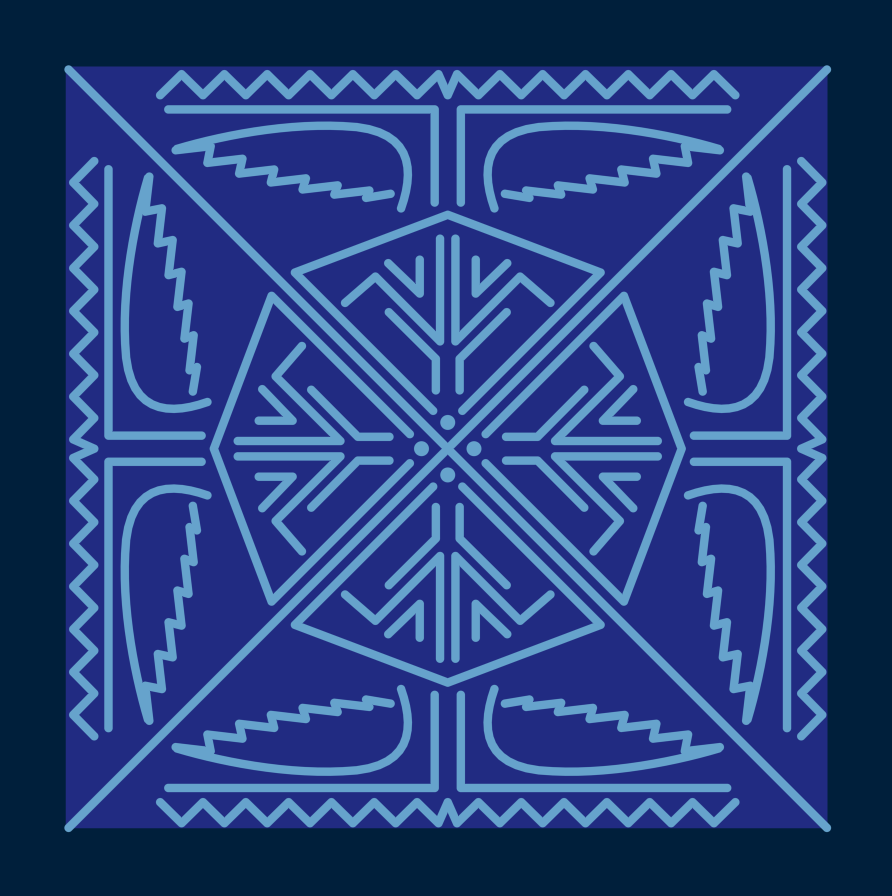
A WebGL 1 fragment shader for this pattern:

```glsl
precision highp float;
// A square folk-art tile: pale rounded strokes on indigo inside a navy border.
// The plane is folded into one eighth, where line segments, Bezier curves and
// looped zigzags give a single stroke distance. The canvas is 768 units high.
uniform vec2 u_resolution;

float segment(vec2 p, vec2 a, vec2 b) {
  vec2 ab = b - a;
  return length(p - a - ab * clamp(dot(p - a, ab) / dot(ab, ab), 0.0, 1.0));
}

// Two strokes joined at b
float bend(vec2 p, vec2 a, vec2 b, vec2 c) {
  return min(segment(p, a, b), segment(p, b, c));
}

vec2 bezier(vec2 a, vec2 b, vec2 c, vec2 d, float t) {
  float s = 1.0 - t;
  return s * s * s * a + 3.0 * s * s * t * b + 3.0 * s * t * t * c + t * t * t * d;
}

float curve(vec2 p, vec2 a, vec2 b, vec2 c, vec2 d) {
  float dist = 1e4;
  vec2 last = a;
  for (int i = 1; i <= 14; i++) {
    vec2 next = bezier(a, b, c, d, float(i) / 14.0);
    dist = min(dist, segment(p, last, next));
    last = next;
  }
  return dist;
}

// Kite-shaped panel holding a branching stem
float panel(vec2 p) {
  float d = bend(p, vec2(0.0, 200.5), vec2(131.0, 151.0), vec2(12.5, 32.5));
  d = min(d, segment(p, vec2(6.6, 180.0), vec2(6.6, 92.0)));
  d = min(d, bend(p, vec2(6.6, 92.0), vec2(62.0, 147.5), vec2(88.0, 125.0)));
  d = min(d, bend(p, vec2(24.0, 162.0), vec2(24.0, 133.0), vec2(51.0, 159.0)));
  return min(d, bend(p, vec2(50.5, 117.0), vec2(10.2, 77.0), vec2(10.2, 50.0)));
}

// Base points along the serrated edge of the leaf
vec2 notch(float k) {
  return vec2(206.0 - 27.2 * k, 245.0 - 10.0 * k + 0.8 * k * k);
}

float leaf(vec2 p) {
  vec2 crown = vec2(90.0, 276.5);
  float d = curve(p, vec2(40.0, 206.0), vec2(28.0, 240.0), vec2(30.0, 275.0), crown);
  d = min(d, curve(p, crown, vec2(140.0, 279.0), vec2(195.0, 268.0), vec2(232.0, 257.0)));
  for (int i = -1; i <= 5; i++) {
    float k = float(i);
    vec2 tooth = notch(k) + vec2(-30.0, 3.5);
    tooth.x = max(tooth.x, 49.0);
    d = min(d, segment(p, notch(k), tooth));
    if (i < 5) d = min(d, segment(p, tooth, notch(k + 1.0)));
  }
  return d;
}

// Outer zigzag, closing in a narrow notch at the middle of each side
float zigzag(vec2 p) {
  float d = 1e4;
  vec2 last = vec2(246.5, 303.0);
  for (int i = 1; i <= 14; i++) {
    float k = float(i);
    vec2 next = vec2(max(246.5 - 18.35 * k, 0.0), 303.0 + 18.0 * mod(k, 2.0));
    d = min(d, segment(p, last, next));
    last = next;
  }
  return d;
}

void main() {
  vec2 p = (gl_FragCoord.xy - 0.5 * u_resolution) / u_resolution.y * 768.0;
  float pixel = 768.0 / u_resolution.y;

  // Fold all eight mirrored sectors onto the one above the center
  vec2 q = abs(p - vec2(1.5, -0.6));
  q = vec2(min(q.x, q.y), max(q.x, q.y));

  // Distance to the middle of the nearest stroke
  float d = segment(q, vec2(0.0), vec2(325.0));
  d = min(d, bend(q, vec2(11.2, 211.0), vec2(11.2, 290.8), vec2(239.5, 290.8)));
  d = min(d, panel(q));
  d = min(d, leaf(q));
  d = min(d, zigzag(q));

  // Strokes and the central dots
  float ink = min(d - 3.6, length(q - vec2(0.0, 22.5)) - 6.4);
  vec2 edge = abs(p - vec2(0.5, 0.5)) - 326.5;
  float tile = max(edge.x, edge.y);

  vec3 navy = vec3(0.0, 0.12, 0.23);
  vec3 indigo = vec3(0.13, 0.17, 0.51);
  vec3 paleBlue = vec3(0.40, 0.64, 0.80);
  vec3 color = mix(indigo, navy, smoothstep(-0.5 * pixel, 0.5 * pixel, tile));
  color = mix(paleBlue, color, smoothstep(-0.7 * pixel, 0.7 * pixel, ink));
  gl_FragColor = vec4(color, 1.0);
}
```
